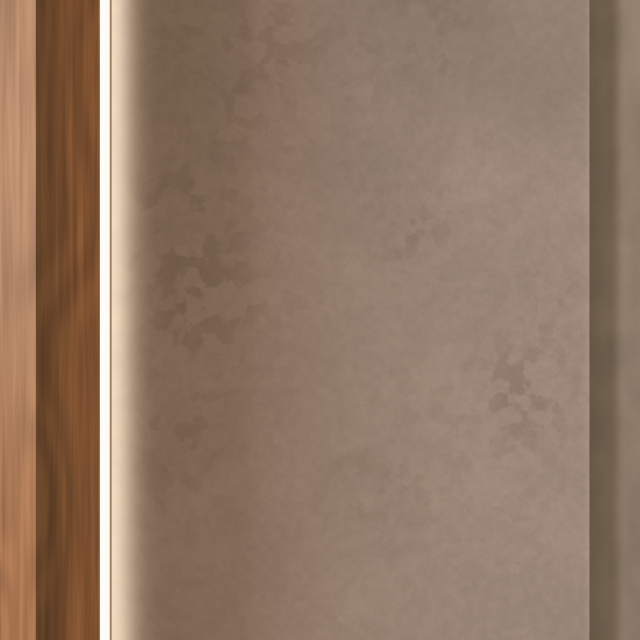
Give the GLSL for this texture, as a WebGL 2 fragment shader.

```glsl
#version 300 es
precision highp float;
uniform vec2 u_resolution;
out vec4 fragColor;

// Vertical boundaries, in canvas widths
const float WOOD_EDGE = 0.056;
const float LIGHT_LEFT = 0.156;
const float LIGHT_RIGHT = 0.1715;
const float PANEL_LEFT = 0.1745;
const float PANEL_RIGHT = 0.921;
const float RECESS_RIGHT = 0.965;
const float GLOW_WIDTH = 0.035;

const vec3 OAK_PALE = vec3(0.71, 0.54, 0.42);
const vec3 OAK_WARM = vec3(0.65, 0.45, 0.31);
const vec3 WALNUT_DARK = vec3(0.385, 0.255, 0.155);
const vec3 WALNUT_LIGHT = vec3(0.49, 0.315, 0.19);
const vec3 PLASTER_SHADE = vec3(0.485, 0.395, 0.32);
const vec3 PLASTER_LIT = vec3(0.61, 0.53, 0.475);
const vec3 STAIN = vec3(0.84, 0.82, 0.79);
const vec3 GLOW = vec3(0.94, 0.85, 0.74);
const vec3 LAMP = vec3(1.0, 0.99, 0.97);
const vec3 SEAM = vec3(0.62, 0.50, 0.39);
const vec3 RECESS = vec3(0.40, 0.34, 0.275);
const vec3 FAR_WALL = vec3(0.56, 0.485, 0.42);

// Worn patches: centre, radius, strength
const int PATCH_COUNT = 9;
const vec4 PATCHES[PATCH_COUNT] = vec4[](
  vec4(0.39, 0.88, 0.13, 0.45), vec4(0.28, 0.67, 0.10, 0.50),
  vec4(0.32, 0.53, 0.11, 0.55), vec4(0.63, 0.64, 0.06, 0.55),
  vec4(0.81, 0.38, 0.08, 0.60), vec4(0.28, 0.31, 0.08, 0.40),
  vec4(0.84, 0.54, 0.06, 0.30), vec4(0.68, 0.94, 0.09, 0.40),
  vec4(0.57, 0.24, 0.09, 0.30));

float hash(vec2 p) {
  vec3 q = fract(vec3(p.xyx) * 0.1031);
  q += dot(q, q.yzx + 33.33);
  return fract((q.x + q.y) * q.z);
}

float noise(vec2 p) {
  vec2 i = floor(p), f = fract(p);
  f = f * f * (3.0 - 2.0 * f);
  return mix(mix(hash(i), hash(i + vec2(1, 0)), f.x),
             mix(hash(i + vec2(0, 1)), hash(i + vec2(1, 1)), f.x), f.y);
}

float fbm(vec2 p) {
  float sum = 0.0, amp = 0.5;
  for (int i = 0; i < 5; i++) {
    sum += amp * noise(p);
    p = mat2(1.6, 1.2, -1.2, 1.6) * p + 7.3;
    amp *= 0.5;
  }
  return sum;
}

float edge(float at, float x) {
  float aa = 0.8 / u_resolution.x;
  return smoothstep(at - aa, at + aa, x);
}

// Long fibres plus warped growth rings
float woodGrain(vec2 p) {
  float rings = 0.5 + 0.5 * sin(90.0 * (p.x + 0.13 * noise(vec2(p.x * 16.0, p.y * 4.5))));
  float fibres = fbm(vec2(p.x * 180.0, p.y * 5.0));
  return 0.35 * (rings - 0.5) + 1.2 * (fibres - 0.48);
}

vec3 plaster(vec2 p) {
  float lit = 0.75 * smoothstep(0.24, 0.62, p.x) + 0.25 * smoothstep(0.5, 0.85, p.x);
  lit += 0.10 * smoothstep(0.375, 0.41, p.x) * (1.0 - smoothstep(0.41, 0.65, p.x));
  vec3 col = mix(PLASTER_SHADE, PLASTER_LIT, lit);
  col *= 1.0 - 0.05 * smoothstep(0.65, 1.0, p.y);
  col.r += 0.012 * exp(-pow((p.x - 0.44) / 0.08, 2.0));

  // Broken flecks gather inside the worn patches
  float wear = 0.0;
  for (int i = 0; i < PATCH_COUNT; i++) {
    vec2 d = (p - PATCHES[i].xy) / PATCHES[i].z;
    wear += PATCHES[i].w * exp(-dot(d, d));
  }
  float cloud = fbm(p * 7.0 + 3.0);
  float fleck = smoothstep(0.47, 0.62, fbm(p * 42.0 + 2.0 * cloud));
  float stain = wear * (0.2 + 0.65 * fleck) + 0.12 * fleck * smoothstep(0.4, 0.65, cloud);
  col *= mix(vec3(1), STAIN, clamp(stain, 0.0, 1.0));
  col *= 1.0 + 0.12 * (cloud - 0.48) + 0.07 * (fbm(p * 90.0) - 0.48);
  return col * (1.0 + 0.025 * (noise(p * 380.0) - 0.5));
}

void main() {
  vec2 p = gl_FragCoord.xy / u_resolution;
  float grain = woodGrain(p);

  // Timber posts
  vec3 oak = mix(OAK_WARM, OAK_PALE, smoothstep(0.05, 0.65, p.y)) * (1.0 + 0.22 * grain);
  vec3 walnut = mix(WALNUT_DARK, WALNUT_LIGHT, smoothstep(WOOD_EDGE, 0.14, p.x));
  walnut *= 1.0 + 0.30 * grain;
  vec3 col = mix(oak, walnut, edge(WOOD_EDGE, p.x));

  // Plaster panel washed by the lamp
  float away = max(p.x - PANEL_LEFT, 0.0);
  float reach = GLOW_WIDTH * (1.06 - 0.12 * p.y);
  float glow = exp(-pow(away / reach, 2.0));
  vec3 panel = mix(plaster(p), GLOW * (0.97 + 0.06 * fbm(p * 30.0)), glow);
  panel *= 1.0 + 0.05 * smoothstep(PANEL_RIGHT - 0.012, PANEL_RIGHT, p.x);

  // Lamp strip and its seam
  col = mix(col, LAMP, edge(LIGHT_LEFT, p.x));
  col = mix(col, SEAM, edge(LIGHT_RIGHT, p.x));
  col = mix(col, panel, edge(PANEL_LEFT, p.x));

  // Shadowed recess and the wall beyond
  float mottling = 1.0 + 0.16 * (fbm(p * vec2(30.0, 18.0)) - 0.48);
  float beyond = smoothstep(RECESS_RIGHT - 0.012, RECESS_RIGHT + 0.012, p.x);
  vec3 recess = RECESS * (1.0 + 0.08 * smoothstep(PANEL_RIGHT, RECESS_RIGHT - 0.015, p.x));
  vec3 side = mix(recess, FAR_WALL * mix(0.94, 1.03, p.y), beyond) * mottling;
  col = mix(col, side, edge(PANEL_RIGHT, p.x));

  fragColor = vec4(clamp(col, 0.0, 1.0), 1.0);
}
```
